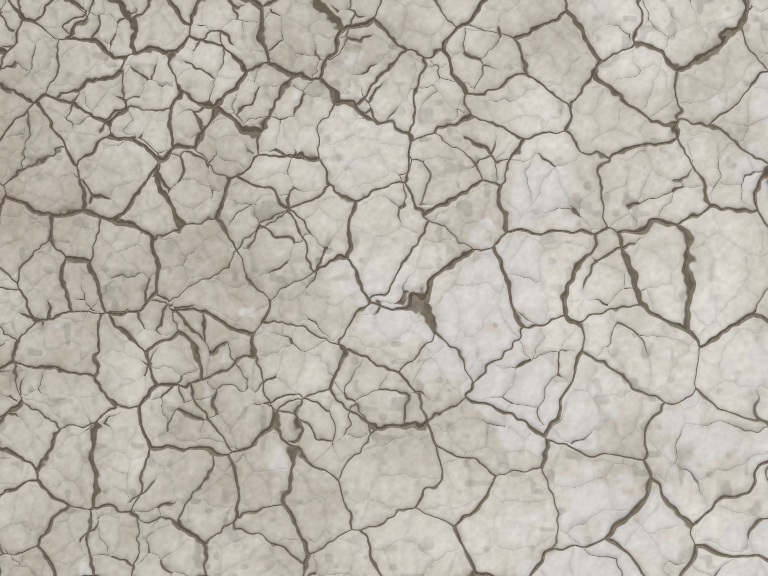
A Shadertoy shader for this texture:

```glsl
// Cracked, weathered paint: a plane of jagged flakes split by brown cracks.
// A bent Voronoi mesh (small cells upper left, large lower right) gives the
// cracks; layered value noise gives stains, grain, pits and pale smooth patches.

#define CELL_DENSITY 8.5
#define DENSITY_FALL 4.3
#define CRACK_WIDTH 0.0036
#define BRANCH_WIDTH 0.0025
#define JAGGEDNESS 1.0
#define GRAIN 0.42
#define CRACK_DARK vec3(0.37, 0.33, 0.29)
#define CRACK_MID vec3(0.53, 0.50, 0.44)
#define TAN vec3(0.69, 0.655, 0.60)
#define PALE vec3(0.87, 0.85, 0.82)
#define SMOOTH_PAINT vec3(0.84, 0.83, 0.82)
#define LIGHT vec2(-0.8, 0.6)

float hash(vec2 p) {
    return fract(sin(dot(p, vec2(127.1, 311.7))) * 43758.5);
}

vec2 hash2(vec2 p) {
    return vec2(hash(p), hash(p + 19.7));
}

float noise(vec2 p) {
    vec2 i = floor(p), f = fract(p);
    f = f * f * (3.0 - 2.0 * f);
    return mix(mix(hash(i), hash(i + vec2(1, 0)), f.x),
               mix(hash(i + vec2(0, 1)), hash(i + vec2(1, 1)), f.x), f.y);
}

vec2 wobble(vec2 p) {
    return vec2(noise(p), noise(p + 37.3)) - 0.5;
}

float fbm(vec2 p) {
    float sum = 0.0, amp = 0.5;
    for (int i = 0; i < 5; i++) {
        sum += amp * noise(p);
        p = mat2(1.6, 1.2, -1.2, 1.6) * p + 5.3;
        amp *= 0.55;
    }
    return sum;
}

// Distance to the nearest crack side (negative inside) and its facing to light.
// Each edge gets its own width; a negative lowest share leaves some uncracked.
vec2 cracks(vec2 q, float width, float lowest) {
    vec2 base = floor(q), f = fract(q), nearCell = vec2(0), nearest = vec2(9);
    for (int y = -1; y <= 1; y++)
    for (int x = -1; x <= 1; x++) {
        vec2 cell = vec2(x, y);
        vec2 r = cell + hash2(base + cell) - f;
        if (dot(r, r) < dot(nearest, nearest)) { nearest = r; nearCell = cell; }
    }
    vec2 result = vec2(9, 0);
    for (int y = -2; y <= 2; y++)
    for (int x = -2; x <= 2; x++) {
        vec2 cell = nearCell + vec2(x, y);
        vec2 r = cell + hash2(base + cell) - f;
        vec2 across = r - nearest;
        if (dot(across, across) < 0.0001) continue;
        vec2 normal = normalize(across);
        float share = mix(lowest, 1.25, hash(2.0 * base + cell + nearCell + 0.37));
        float d = dot(0.5 * (nearest + r), normal) - width * share;
        if (d < result.x) result = vec2(d, dot(normal, LIGHT));
    }
    return result;
}

void mainImage(out vec4 fragColor, in vec2 fragCoord) {
    vec2 p = (fragCoord - 0.5 * iResolution.xy) / iResolution.y;
    float soft = max(0.0014, 0.75 / iResolution.y);

    // Conformal bend: cells grow along the diagonal without being stretched
    vec2 z = vec2(dot(p, vec2(0.8, -0.6)), dot(p, vec2(0.6, 0.8)));
    vec2 q = CELL_DENSITY * z
           - 0.5 * DENSITY_FALL * vec2(z.x * z.x - z.y * z.y, 2.0 * z.x * z.y);
    float density = length(vec2(CELL_DENSITY, 0) - DENSITY_FALL * z);

    // Ragged crack outlines
    q += JAGGEDNESS * (0.30 * wobble(q * 1.4) + 0.13 * wobble(q * 4.0)
                     + 0.055 * wobble(q * 11.0));

    // Main cracks, then thin branches that fade in and out
    float swell = 0.6 + 0.8 * noise(q * 2.5 + 3.0);
    vec2 mainCrack = cracks(q, CRACK_WIDTH * swell * density, 0.25) / vec2(density, 1);
    float gate = smoothstep(0.42, 0.75, noise(q * 1.7 + 11.0));
    float fine = density * 2.1;
    vec2 branch = cracks(q * 2.1 + 7.0, BRANCH_WIDTH * gate * fine, -0.9) / vec2(fine, 1);
    branch.x += 0.003 * (1.0 - gate);
    vec2 crack = mainCrack.x < branch.x ? mainCrack : branch;

    // Stained, grainy surface with a small emboss
    float blotch = fbm(p * 7.0 + 2.0);
    float grain = 0.55 * noise(p * 105.0) + 0.45 * noise(p * 190.0) - 0.5;
    vec2 reliefStep = vec2(-0.004, 0.004);
    float relief = fbm(p * 38.0) - fbm((p + reliefStep) * 38.0);
    float tone = 0.63 + 0.32 * p.x + 1.1 * (blotch - 0.56)
               + GRAIN * grain + 0.5 * relief;
    vec3 color = mix(TAN, PALE, clamp(tone, -0.35, 1.1));

    // Dark pits and worn spots
    float pits = smoothstep(0.68, 0.86, noise(p * 62.0 + 9.0));
    color *= 1.0 - 0.10 * pits * smoothstep(0.35, 0.65, noise(p * 13.0));

    // Smooth pale paint left on the middles of flakes, mostly lower right
    float patchField = fbm(q * 0.75 + 21.0) + 0.35 * z.x + 0.16 * (noise(p * 45.0) - 0.5)
                     + 1.5 * min(mainCrack.x, 0.06);
    float paint = smoothstep(0.70, 0.79, patchField);
    vec3 paintColor = SMOOTH_PAINT + 0.05 * grain + 0.13 * relief;
    color = mix(color, paintColor, 0.85 * paint);

    // Stained and lit flake rims
    float outside = max(crack.x, 0.0);
    color *= 1.0 - 0.13 * exp(-outside / 0.005);
    color += 0.09 * crack.y * exp(-outside / 0.0035);

    // Crack floor, shadowed under the upper left wall
    float floorLight = 0.42 + 0.4 * crack.y + 0.6 * grain + 0.25 * z.x;
    vec3 crackColor = mix(CRACK_DARK, CRACK_MID, clamp(floorLight, 0.0, 1.1));
    color = mix(crackColor, color, smoothstep(-soft, soft, crack.x));

    fragColor = vec4(clamp(color, 0.0, 1.0), 1.0);
}
```
